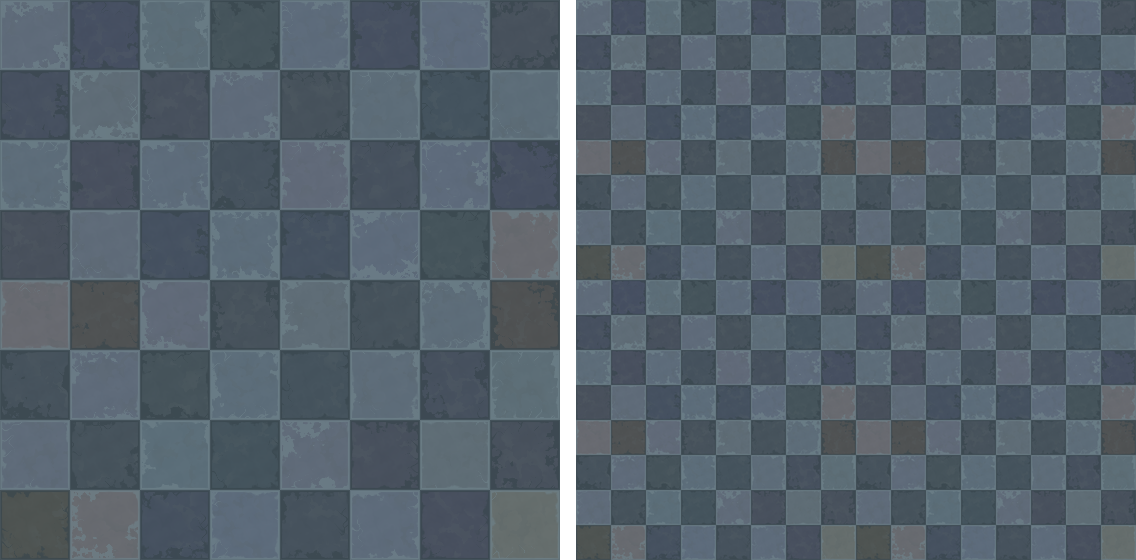
Left: one tile. Right: repeated 2 by 2.
Reproduce this texture procedurally as a three.js fragment shader.

```glsl
varying vec2 vUv;

const float TILES = 8.0;
const float SOFT = 0.012;
const vec3 LIGHT_FACE = vec3(0.370, 0.422, 0.472);
const vec3 LIGHT_EDGE = vec3(0.415, 0.485, 0.522);
const vec3 DARK_FACE = vec3(0.276, 0.320, 0.364);
const vec3 DARK_EDGE = vec3(0.235, 0.286, 0.318);
const vec3 STAIN = vec3(0.345, 0.390, 0.405);

float hash(vec2 p) {
  return fract(sin(dot(p, vec2(127.1, 311.7))) * 43758.5);
}

// Distances to the nearest and second nearest feature points
vec2 cellular(vec2 p, float seed) {
  vec2 cell = floor(p);
  vec2 dist = vec2(8.0);
  for (int y = -1; y <= 1; y++) {
    for (int x = -1; x <= 1; x++) {
      vec2 id = cell + vec2(float(x), float(y));
      vec2 point = id + vec2(hash(id + seed), hash(id + seed + 37.3));
      float d = length(point - p);
      dist.y = min(dist.y, max(dist.x, d));
      dist.x = min(dist.x, d);
    }
  }
  return dist;
}

float ragged(vec2 p, float seed) {
  return 0.55 * cellular(p * 6.0, seed).x
       + 0.30 * cellular(p * 13.0, seed + 5.0).x
       + 0.15 * cellular(p * 25.0, seed + 9.0).x;
}

// Broad layered sines, from 0 to 1
float waves(vec2 p, float seed) {
  float sum = sin(p.x * 5.3 + p.y * 2.1 + seed)
            + sin(p.y * 6.1 - p.x * 2.7 + seed * 1.7)
            + 0.6 * sin((p.x + p.y) * 9.0 + seed * 2.3);
  return 0.5 + sum / 5.2;
}

float chips(vec2 p, float d, float wear, float seed) {
  float patches = smoothstep(0.3, 0.75, waves(p, seed));
  float depth = 0.02 + wear * patches * max(0.0, ragged(p, seed) - 0.32);
  return 1.0 - smoothstep(-0.025, 0.025, d - depth);
}

// Tapering cracks that run inwards from the rim
float cracks(vec2 p, float d, float seed) {
  float gate = smoothstep(0.58, 0.72, waves(p, seed * 1.3 + 2.0));
  float reach = clamp(1.0 - d / 0.3, 0.0, 1.0) * gate;
  vec2 bend = 0.035 * sin(p.yx * 31.0 + seed);
  vec2 dist = cellular((p + bend) * 4.0, seed + 21.0);
  return smoothstep(-0.05, 0.05, 0.15 * reach - 0.06 - (dist.y - dist.x));
}

vec3 faceColor(vec3 base, vec2 tile) {
  float warmth = hash(tile + 3.1);
  float violet = hash(tile + 8.6) - 0.5;
  base += (warmth - 0.5) * vec3(0.014, 0.0, -0.022);
  base += violet * vec3(0.012, -0.018, 0.016);
  return base + step(0.87, warmth) * vec3(0.028, 0.0, -0.028);
}

// Faint stains and mottling within a face
vec3 weather(vec3 color, vec2 p, float seed) {
  float shape = ragged(p * 0.7, seed + 41.0);
  float stain = smoothstep(0.48, 0.53, shape)
              * smoothstep(0.35, 0.65, waves(p, seed + 4.0));
  color = mix(color, STAIN, 0.2 * stain);
  float mottle = waves(p * 3.0 + shape, seed) - 0.5;
  return color + 0.012 * mottle;
}

void main() {
  // Checkerboard layout
  vec2 grid = vUv * TILES;
  vec2 tile = mod(floor(grid), TILES);
  vec2 p = fract(grid);
  float isLight = mod(tile.x + tile.y, 2.0);
  float seed = floor(hash(tile + 1.7) * 90.0);

  vec2 border = min(p, 1.0 - p);
  float d = min(border.x, border.y);

  // Face and its matching rim
  vec3 face = faceColor(mix(DARK_FACE, LIGHT_FACE, isLight), tile);
  vec3 edge = mix(DARK_EDGE, LIGHT_EDGE, isLight);
  edge += 0.3 * (face - mix(DARK_FACE, LIGHT_FACE, isLight));
  vec3 color = weather(face, p, seed);

  // Rim, chipped borders and cracks
  float wobble = 0.006 * (waves(p * 4.0, seed) - 0.5);
  float rim = 1.0 - smoothstep(0.02, 0.02 + SOFT, d + wobble);
  float wear = mix(0.1, 0.95, hash(tile + 12.4));
  float worn = max(chips(p, d, wear, seed), cracks(p, d, seed));
  color = mix(color, edge, max(rim, worn * 0.92));

  // Soft joint between neighbours
  vec3 joint = 0.5 * (DARK_EDGE + LIGHT_EDGE);
  color = mix(joint, color, smoothstep(0.0, SOFT, d));
  gl_FragColor = vec4(color, 1.0);
}
```
